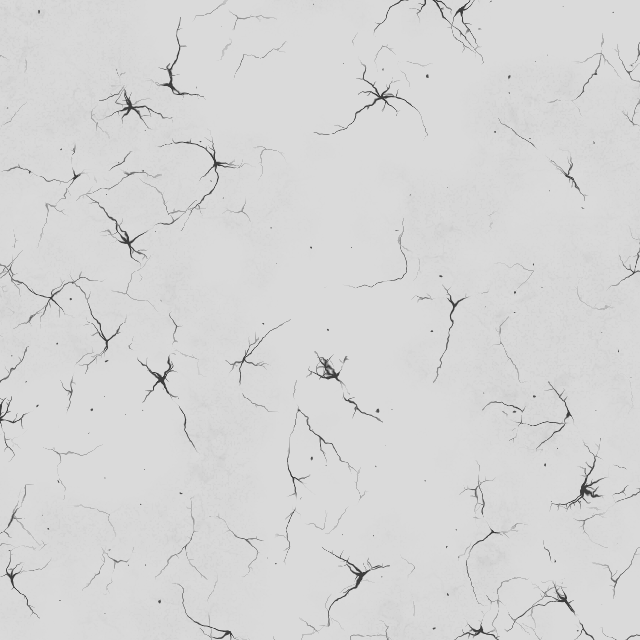
Reproduce this texture procedurally as a Shadertoy shader.

```glsl
// Pale plaster with broken hairline cracks: scattered hubs send out jagged, tapering
// arms with side twigs and flared junctions, over faint mottling and fine grain.
// Cracks are distances to random-walk polylines, measured in a noise-warped domain.

#define PLASTER vec3(0.855)
#define INK vec3(0.245)
#define MAIN_GRID 6.0
#define FINE_GRID 11.0
#define MAIN_WIDTH 0.00125
#define FINE_WIDTH 0.00065
#define HUB_FLARE 0.0042
#define JAGGEDNESS 1.0
#define MOTTLE 0.022
#define GRAIN 0.022

const float TAU = 6.2831853;
const int STEPS = 5;

float random(vec2 p) {
    vec3 q = fract(vec3(p.xyx) * 0.1031);
    q += dot(q, q.yzx + 33.33);
    return fract((q.x + q.y) * q.z);
}

float noise(vec2 p) {
    vec2 i = floor(p), f = fract(p);
    f = f * f * (3.0 - 2.0 * f);
    return mix(mix(random(i), random(i + vec2(1, 0)), f.x),
               mix(random(i + vec2(0, 1)), random(i + vec2(1, 1)), f.x), f.y);
}

float fbm(vec2 p) {
    float sum = 0.0, gain = 0.5;
    for (int i = 0; i < 4; i++) {
        sum += gain * noise(p);
        p = p * 2.03 + 17.7;
        gain *= 0.5;
    }
    return sum / 0.9375;
}

vec2 warpNoise(vec2 p) {
    return vec2(noise(p), noise(p + 61.3)) - 0.5;
}

vec2 heading(float angle) {
    return vec2(cos(angle), sin(angle));
}

// Distance to a segment, and the position along it from 0 to 1
vec2 segment(vec2 p, vec2 a, vec2 b) {
    vec2 ab = b - a;
    float h = clamp(dot(p - a, ab) / dot(ab, ab), 0.0, 1.0);
    return vec2(length(p - a - ab * h), h);
}

// Share of a pixel covered by a line, also when thinner than the pixel
float coverage(float dist, float halfWidth, float pixel) {
    return clamp(0.5 + (halfWidth - dist) / pixel, 0.0, 1.0)
         - clamp(0.5 - (halfWidth + dist) / pixel, 0.0, 1.0);
}

float cracks(vec2 p, float grid, float density, float width, float flare, int arms, float pixel) {
    float ink = 0.0;
    float broken = smoothstep(0.12, 0.5, noise(p * 38.0 + grid));
    vec2 home = floor(p * grid);
    for (int n = 0; n < 9; n++) {
        vec2 cell = home + vec2(n % 3 - 1, n / 3 - 1);
        vec2 seed = cell + grid * 31.7;
        if (random(seed) > density) continue;
        vec2 hub = (cell + vec2(random(seed + 5.1), random(seed + 9.7))) / grid;
        float hubDist = length(p - hub);
        if (hubDist * grid > 1.05) continue;

        float heavy = random(seed + 3.3);
        float spread = flare * heavy * heavy * exp(-hubDist / 0.005);
        float base = TAU * random(seed + 7.9);
        for (int k = 0; k < arms; k++) {
            vec2 armSeed = seed + vec2(13.7, 29.3) * float(k + 1);
            bool isLong = k < 2 || (k == 2 && heavy > 0.5);
            if (!isLong && random(armSeed + 2.2) > heavy) continue;
            float stride = (isLong ? mix(0.05, 0.17, random(armSeed)) : 0.045) / grid;
            float angle = base + float(k) * 2.2 + 1.3 * (random(armSeed + 1.7) - 0.5);
            vec2 from = hub;
            for (int i = 0; i < STEPS; i++) {
                vec2 stepSeed = armSeed + vec2(3.1, 7.3) * float(i);
                float turn = random(stepSeed + 4.4) - 0.5;
                angle += turn * 1.1;
                vec2 to = from + stride * heading(angle);
                vec2 s = segment(p, from, to);
                float along = (float(i) + s.y) / float(STEPS);
                float w = width * mix(0.45, 1.25, heavy) * mix(1.0, 0.25, along);
                ink = max(ink, coverage(s.x, w * broken + spread, pixel));

                // Side twig
                if (random(stepSeed + 8.8) < 0.2 + 0.4 * heavy) {
                    float side = turn > 0.0 ? -1.0 : 1.0;
                    float size = mix(0.03, 0.11, random(stepSeed + 6.6)) / grid;
                    s = segment(p, to, to + size * heading(angle + side * (0.6 + 0.8 * heavy)));
                    ink = max(ink, coverage(s.x, w * 0.8 * broken * (1.0 - 0.8 * s.y), pixel));
                }
                from = to;
            }
        }
    }
    return ink;
}

// Sparse crumbs of irregular size
float specks(vec2 p, float pixel) {
    vec2 cell = floor(p * 38.0);
    vec2 center = (cell + 0.2 + 0.6 * vec2(random(cell + 2.0), random(cell + 8.0))) / 38.0;
    float radius = mix(0.0005, 0.0022, pow(random(cell + 4.0), 3.0));
    return step(random(cell + 71.0), 0.09) * coverage(length(p - center), radius, pixel);
}

void mainImage(out vec4 fragColor, in vec2 fragCoord) {
    float pixel = 1.0 / iResolution.y;
    vec2 uv = fragCoord * pixel;
    vec2 p = uv + JAGGEDNESS * (0.014 * warpNoise(uv * 22.0)
           + 0.006 * warpNoise(uv * 75.0) + 0.0025 * warpNoise(uv * 210.0));

    // Mottled plaster with grain and ghost fissures
    float patches = smoothstep(0.42, 0.75, fbm(uv * 6.0 + 3.0));
    float ridge = 1.0 - smoothstep(0.0, 0.035, abs(fbm(p * 13.0 + 40.0) - 0.5));
    float grain = smoothstep(0.55, 0.9, noise(uv * 420.0));
    float shade = patches * (MOTTLE * fbm(uv * 45.0) + GRAIN * grain + 0.03 * ridge * noise(uv * 60.0));

    // Dark cracks, faint hairlines and crumbs
    float ink = cracks(p, MAIN_GRID, 0.85, MAIN_WIDTH, HUB_FLARE, 6, pixel);
    ink = max(ink, 0.75 * cracks(p + 4.37, FINE_GRID, 0.38, FINE_WIDTH, 0.0012, 3, pixel));
    ink = max(ink, 0.9 * specks(p, pixel));
    fragColor = vec4(mix(PLASTER - shade, INK, ink), 1.0);
}
```
